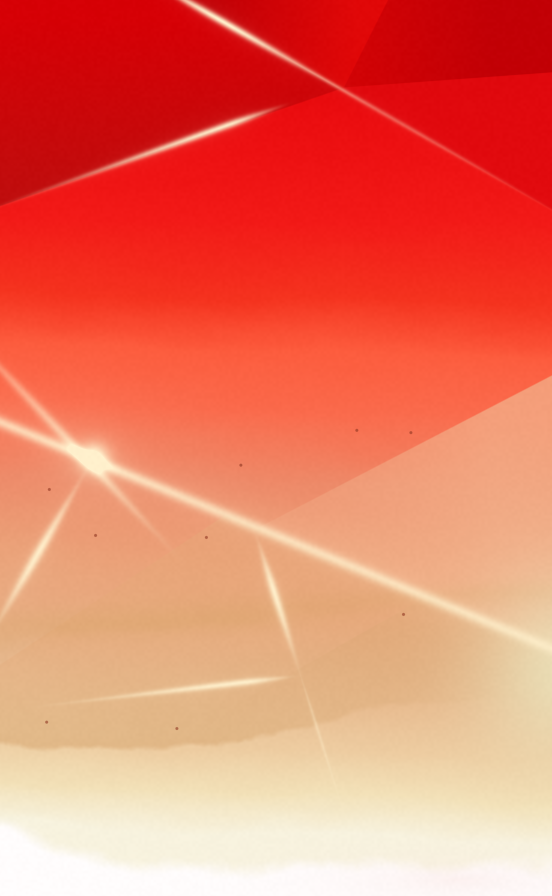
This background is drawn by a Shadertoy shader. Its source:

```glsl
// Red to cream gradient with glassy facets, light streaks, a flare and a ragged watercolour foot.
#define ASPECT 0.617        // width of the layout, its height being 1
#define APEX vec2(0.384, 0.902)
#define FLARE vec2(0.105, 0.489)
#define CREAM vec3(1.0, 0.94, 0.80)
#define TAN vec3(0.84, 0.65, 0.44)
#define DEEP_RED vec3(0.76, 0.0, 0.02)
#define GRAIN 0.012
#define SPECK_CELLS 14.0

float hash(vec2 p) {
    vec3 q = fract(vec3(p.xyx) * 0.1031);
    q += dot(q, q.yzx + 33.33);
    return fract((q.x + q.y) * q.z);
}

float noise(vec2 p) {
    vec2 i = floor(p), f = fract(p);
    f = f * f * (3.0 - 2.0 * f);
    return mix(mix(hash(i), hash(i + vec2(1, 0)), f.x),
               mix(hash(i + vec2(0, 1)), hash(i + vec2(1, 1)), f.x), f.y);
}

float fbm(vec2 p) {
    float sum = 0.0, amp = 0.5;
    for (int i = 0; i < 5; i++) {
        sum += amp * noise(p);
        p = p * 2.03 + 7.1;
        amp *= 0.5;
    }
    return sum;
}

float ramp(float a, float b, float x) { return clamp((x - a) / (b - a), 0.0, 1.0); }

// Signed distance from the line a-b, positive on its left
float side(vec2 p, vec2 a, vec2 b) {
    vec2 d = normalize(b - a), q = p - a;
    return d.x * q.y - d.y * q.x;
}

float leftOf(vec2 p, vec2 a, vec2 b) {
    float aa = 1.0 / iResolution.y;
    return smoothstep(-aa, aa, side(p, a, b));
}

// Tapered light from a to b, brightest at the fraction peak
float streak(vec2 p, vec2 a, vec2 b, float width, float peak) {
    vec2 ab = b - a;
    float t = clamp(dot(p - a, ab) / dot(ab, ab), 0.0, 1.0);
    float body = smoothstep(0.0, 1.0, min(t / peak, (1.0 - t) / (1.0 - peak)));
    float d = length(p - a - ab * t) / (width * mix(0.45, 1.0, body));
    return body * (0.85 * exp(-d * d) + 0.15 * exp(-d * 0.6));
}

// Vertical colour run, by depth below the top
vec3 backdrop(float depth) {
    vec3 c = mix(vec3(0.86, 0.0, 0.02), vec3(0.92, 0.05, 0.06), ramp(0.0, 0.13, depth));
    c = mix(c, vec3(0.95, 0.10, 0.09), ramp(0.13, 0.25, depth));
    c = mix(c, vec3(0.96, 0.20, 0.12), ramp(0.25, 0.33, depth));
    c = mix(c, vec3(0.99, 0.36, 0.24), ramp(0.33, 0.39, depth));
    c = mix(c, vec3(0.98, 0.42, 0.30), ramp(0.39, 0.46, depth));
    c = mix(c, vec3(0.93, 0.54, 0.41), ramp(0.46, 0.54, depth));
    c = mix(c, vec3(0.92, 0.63, 0.47), ramp(0.54, 0.63, depth));
    c = mix(c, vec3(0.90, 0.71, 0.54), ramp(0.63, 0.74, depth));
    c = mix(c, vec3(0.93, 0.80, 0.63), ramp(0.74, 0.84, depth));
    c = mix(c, vec3(0.95, 0.88, 0.72), ramp(0.84, 0.89, depth));
    return mix(c, vec3(0.97, 0.95, 0.87), ramp(0.89, 0.93, depth));
}

void mainImage(out vec4 fragColor, in vec2 fragCoord) {
    vec2 p = fragCoord / iResolution.xy * vec2(ASPECT, 1.0);
    float wash = fbm(p * vec2(5.0, 16.0)) - 0.5;
    float rag = fbm(p * 18.0) - 0.5;
    vec3 col = backdrop(1.0 - p.y + 0.03 * wash + 0.04 * (0.3 - p.x) * ramp(0.8, 0.6, p.y));

    // Red facets around the apex
    float aboveBeam = leftOf(p, vec2(0.206, 1.0), vec2(0.617, 0.766));
    float aboveBlade = leftOf(p, vec2(0.0, 0.770), APEX);
    float leftFold = leftOf(p, APEX, vec2(0.434, 1.0));
    float aboveFold = leftOf(p, APEX, vec2(0.617, 0.919));
    vec3 leftPanel = mix(vec3(0.75, 0.05, 0.05), vec3(0.84, 0.0, 0.02), ramp(0.78, 0.98, p.y));
    col = mix(col, leftPanel, aboveBlade * (1.0 - aboveBeam));
    vec3 wedge = mix(DEEP_RED, vec3(0.88, 0.03, 0.03), ramp(0.24, 0.40, p.x));
    col = mix(col, wedge, aboveBeam * leftFold);
    vec3 corner = mix(vec3(0.82, 0.01, 0.02), DEEP_RED, ramp(0.40, 0.55, p.x));
    col = mix(col, corner, aboveBeam * (1.0 - leftFold) * aboveFold);
    col = mix(col, vec3(0.87, 0.03, 0.05), 0.8 * aboveBeam * (1.0 - leftFold) * (1.0 - aboveFold));

    // Pale and tan facets lower down
    float aboveRay = leftOf(p, vec2(0.0, 0.529), vec2(0.617, 0.276));
    float underSlope = 1.0 - leftOf(p, vec2(0.312, 0.423), vec2(0.617, 0.581));
    float slopeFade = ramp(0.30, 0.55, p.x);
    col = mix(col, vec3(0.95, 0.69, 0.54), underSlope * aboveRay * mix(0.3, 0.75, slopeFade));
    float underLeft = 1.0 - leftOf(p, vec2(0.0, 0.258), vec2(0.241, 0.418));
    col = mix(col, vec3(0.90, 0.66, 0.47), 0.4 * underLeft * (1.0 - aboveRay) * ramp(0.18, 0.30, p.y));
    float underRight = 1.0 - leftOf(p, vec2(0.078, 0.108), vec2(0.462, 0.326));
    col = mix(col, TAN, 0.28 * underRight * ramp(0.20, 0.30, p.y) * ramp(0.35, 0.29, p.y));

    // Watercolour stains and the ragged white foot
    float tide = 0.168 + 0.05 * smoothstep(0.22, 0.50, p.x) + 0.025 * rag;
    float stain = smoothstep(tide - 0.004, tide + 0.004, p.y) * ramp(tide + 0.10, tide, p.y);
    col = mix(col, TAN, 0.55 * stain * ramp(0.60, 0.25, p.x));
    float band = (p.y - 0.315 - 0.06 * (p.x - 0.3) + 0.03 * wash) / 0.018;
    col = mix(col, vec3(0.82, 0.62, 0.36), 0.4 * exp(-band * band) * (0.6 + wash));
    float foot = 0.030 + 0.045 * smoothstep(0.14, 0.0, p.x) + 0.03 * rag;
    col = mix(col, vec3(1.0, 0.99, 0.99), smoothstep(foot + 0.012, foot - 0.008, p.y));
    col = mix(col, vec3(0.98, 0.91, 0.90), 0.6 * exp(-length((p - vec2(0.51, 0.018)) * vec2(9.0, 50.0))));

    // Glows, rays and blades of light
    col = mix(col, vec3(0.92, 0.92, 0.77), 0.75 * exp(-dot(p - vec2(0.64, 0.255), p - vec2(0.64, 0.255)) * 90.0));
    float rayGap = side(p, vec2(0.0, 0.529), vec2(0.617, 0.276));
    float light = 0.62 * exp(-pow(rayGap / 0.0065, 2.0)) + 0.15 * exp(-abs(rayGap) / 0.016);
    light += 0.6 * streak(p, vec2(-0.10, 0.695), vec2(0.215, 0.362), 0.006, 0.6);
    light += 0.95 * streak(p, vec2(0.104, 0.488), vec2(-0.02, 0.275), 0.0055, 0.5);
    light += 0.95 * streak(p, vec2(0.284, 0.410), vec2(0.340, 0.234), 0.0048, 0.4);
    light += 0.35 * streak(p, vec2(0.330, 0.265), vec2(0.390, 0.075), 0.0020, 0.4);
    light += 0.95 * streak(p, vec2(0.020, 0.209), vec2(0.338, 0.246), 0.0038, 0.8);
    light += 0.95 * streak(p, vec2(-0.04, 0.756), vec2(0.330, 0.887), 0.0042, 0.8);
    light += 1.0 * streak(p, vec2(0.115, 1.052), vec2(0.430, 0.873), 0.0045, 0.42);
    light += 0.35 * streak(p, vec2(0.300, 0.947), vec2(0.680, 0.730), 0.0028, 0.3);
    float flare = length(p - FLARE);
    light += 0.8 * exp(-pow(flare / 0.016, 2.0)) + 0.3 * exp(-flare / 0.025);
    col = mix(col, CREAM, clamp(light, 0.0, 1.0));

    // Sparse specks and fine grain
    vec2 cell = floor(p * SPECK_CELLS);
    vec2 spot = (cell + 0.2 + 0.6 * vec2(hash(cell), hash(cell + 31.0))) / SPECK_CELLS;
    float speck = step(0.88, hash(cell + 77.0)) * step(p.y, 0.55) * step(0.1, p.y);
    col = mix(col, vec3(0.55, 0.20, 0.12), 0.6 * speck * smoothstep(0.0025, 0.0008, length(p - spot)));
    col += GRAIN * (noise(p * 300.0) - 0.5);
    fragColor = vec4(clamp(col, 0.0, 1.0), 1.0);
}
```
